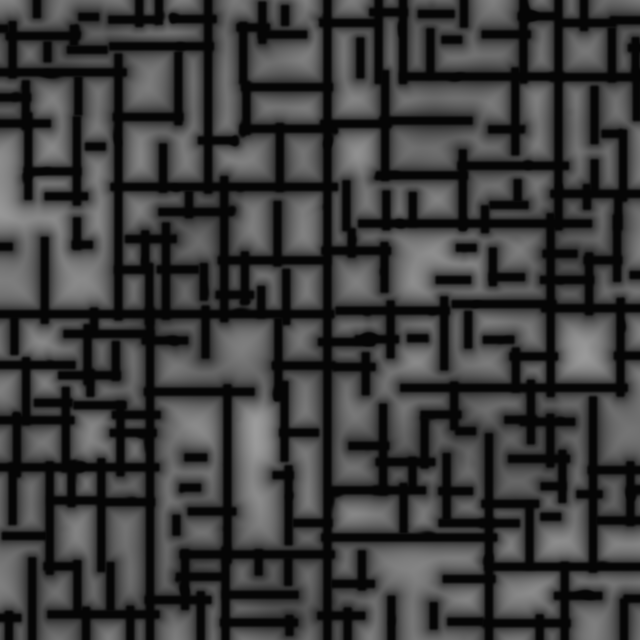
Give the GLSL for this pattern, as a WebGL 2 fragment shader.

```glsl
#version 300 es
precision highp float;
// Draws a blurred maze of black walls over cloudy grey rooms that lighten away from the walls.

uniform vec2 u_resolution;
out vec4 fragColor;

// Four random values in 0..1 from the bits of a vector
vec4 random4(vec4 key) {
    uvec4 v = floatBitsToUint(key) * 1664525u + 1013904223u;
    v ^= v >> 15u;
    for (int i = 0; i < 2; i++) {
        v.x += v.y * v.w;
        v.y += v.z * v.x;
        v.z += v.x * v.y;
        v.w += v.y * v.z;
        v ^= v >> 16u;
    }
    return vec4(v >> 8u) / 16777216.0;
}

float cornerGradient(vec2 corner, vec2 offset) {
    float angle = 6.2832 * random4(vec4(corner, 3.0, 7.0)).x;
    return dot(vec2(cos(angle), sin(angle)), offset);
}

float gradientNoise(vec2 p) {
    vec2 cell = floor(p), f = p - cell;
    vec2 u = f * f * f * (f * (f * 6.0 - 15.0) + 10.0);
    vec2 e = vec2(1.0, 0.0);
    return mix(
        mix(cornerGradient(cell, f), cornerGradient(cell + e, f - e), u.x),
        mix(cornerGradient(cell + e.yx, f - e.yx), cornerGradient(cell + 1.0, f - 1.0), u.x),
        u.y);
}

float wallDistance(vec2 p, vec2 centre, vec2 halfSize) {
    return length(max(abs(p - centre) - halfSize - 0.003, 0.0)) + 0.003;
}

// Smooth distance to the walls of a recursively split rectangle (xy low corner, zw high corner)
float mazeDistance(vec2 p) {
    const float blend = 0.002;
    float sum = exp(-0.07 / blend);
    vec4 stack[24];
    stack[0] = vec4(-0.03, -0.03, 1.03, 1.03);
    int count = 1;

    for (int i = 0; i < 200 && count > 0; i++) {
        vec4 room = stack[--count];
        // Skip rooms too far away to matter
        if (length(max(max(room.xy - p, p - room.zw), 0.0)) > 0.085) continue;

        vec2 size = room.zw - room.xy;
        vec4 r = random4(room);
        vec4 s = random4(room.wzyx + 2.0);
        if (max(size.x, size.y) < mix(0.06, 0.15, s.x)) continue;

        // Split across the longer side, more or less
        bool vertical = size.x * mix(0.7, 1.4, s.y) > size.y;
        vec2 across = vertical ? vec2(1.0, 0.0) : vec2(0.0, 1.0);
        vec2 along = across.yx;
        vec2 cut = across * size * mix(0.3, 0.7, r.x);

        // Each wall end either stops short or pokes past its room
        float span = dot(size, along);
        vec2 gap = min(1.2 * span * max(r.zw - 0.5, 0.0), 0.12)
                 - 0.022 * max(0.5 - r.zw, 0.0);
        float halfLength = max(0.5 * (span - gap.x - gap.y), 0.01);
        vec2 centre = room.xy + cut + along * 0.5 * (span + gap.x - gap.y);
        sum += exp(-wallDistance(p, centre, along * halfLength) / blend);

        if (count < 23) {
            stack[count++] = vec4(room.xy, room.zw - across * size + cut);
            stack[count++] = vec4(room.xy + cut, room.zw);
        }
    }
    return -blend * log(sum);
}

void main() {
    vec2 p = gl_FragCoord.xy / u_resolution;

    // Ragged smudges swell a few walls
    float smudge = smoothstep(0.35, 0.7, gradientNoise(p * 20.0 + 40.0));
    float d = max(mazeDistance(p) - 0.006 * smudge, 0.0);

    // Soft black walls, with rooms rising quickly to mid grey
    float clouds = 1.0 + 0.32 * gradientNoise(p * 5.0) + 0.2 * gradientNoise(p * 13.0 + 9.0);
    float room = 0.54 * (1.0 - exp(-d / 0.018)) * clouds;
    float grey = 0.02 + smoothstep(0.003, 0.009, d) * room;
    fragColor = vec4(vec3(grey), 1.0);
}
```
